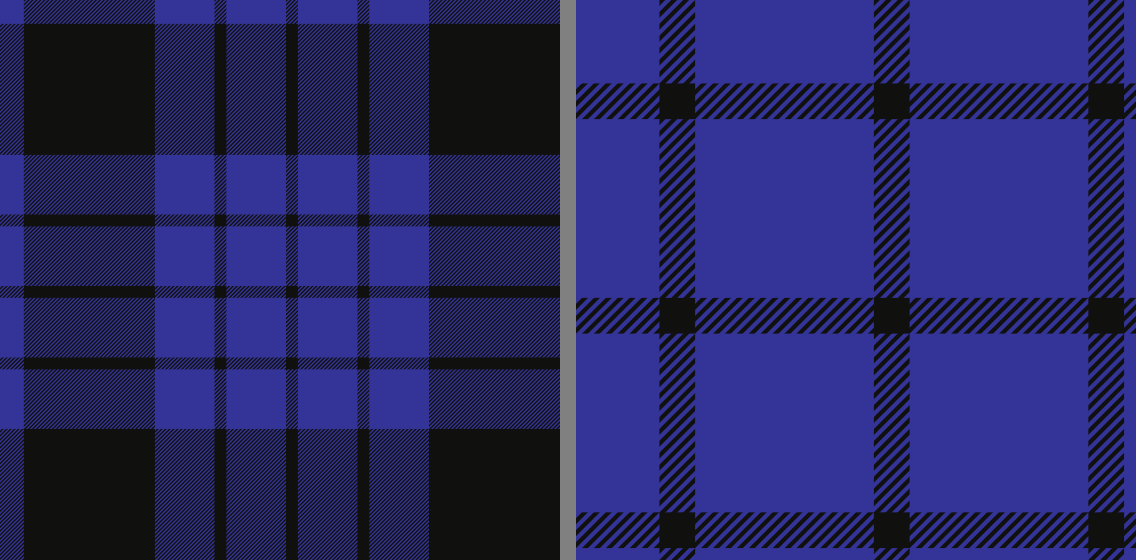
Left, the full canvas; right, a detail of the centre.
A WebGL 2 fragment shader for this pattern:

```glsl
#version 300 es
precision highp float;
// A two-colour tartan: blue bands crossed by thin black lines on a black ground.
// The same sett runs across and down; where the colours differ, a diagonal
// twill shows the warp and the weft in turn.

uniform vec2 u_resolution;
out vec4 fragColor;

const vec3 BLACK = vec3(0.063, 0.063, 0.060);
const vec3 BLUE = vec3(0.204, 0.204, 0.596);

const float UNITS_ACROSS = 94.0;   // thread units along the canvas
const float SETT = 68.0;           // units in one repeat
const float SETT_START = 26.0;     // left edge of the first full blue group
const float TWILL_COUNT = 141.0;   // twill ribs along the canvas

// Signed distance to evenly repeated stripes, negative inside.
float stripeDistance(float position, float centre, float period, float halfWidth) {
    float offset = mod(position - centre + 0.5 * period, period) - 0.5 * period;
    return abs(offset) - halfWidth;
}

// Share of a pixel covered by a shape at the given distance.
float coverage(float dist, float pixel) {
    return clamp(0.5 - dist / pixel, 0.0, 1.0);
}

// Thread colour along one axis of the cloth.
vec3 threadColour(float position, float pixel) {
    float unit = mod(position * UNITS_ACROSS - SETT_START, SETT);
    float ground = stripeDistance(unit, 57.0, SETT, 11.0);
    float lines = stripeDistance(unit, 11.0, 12.0, 1.0);
    float black = coverage(min(ground, lines), pixel * UNITS_ACROSS);
    return mix(BLUE, BLACK, black);
}

// Share of the weft lying on top, in diagonal ribs of equal width.
float twill(vec2 cloth, float pixel) {
    float rib = (cloth.x + cloth.y) * TWILL_COUNT;
    float dist = stripeDistance(rib, 0.75, 1.0, 0.25);
    return coverage(dist, pixel * TWILL_COUNT * sqrt(2.0));
}

void main() {
    float pixel = 1.0 / min(u_resolution.x, u_resolution.y);
    vec2 cloth = gl_FragCoord.xy * pixel;
    cloth.y = 1.0 - cloth.y;   // the sett is counted down from the top

    vec3 warp = threadColour(cloth.x, pixel);
    vec3 weft = threadColour(cloth.y, pixel);
    fragColor = vec4(mix(warp, weft, twill(cloth, pixel)), 1.0);
}
```
